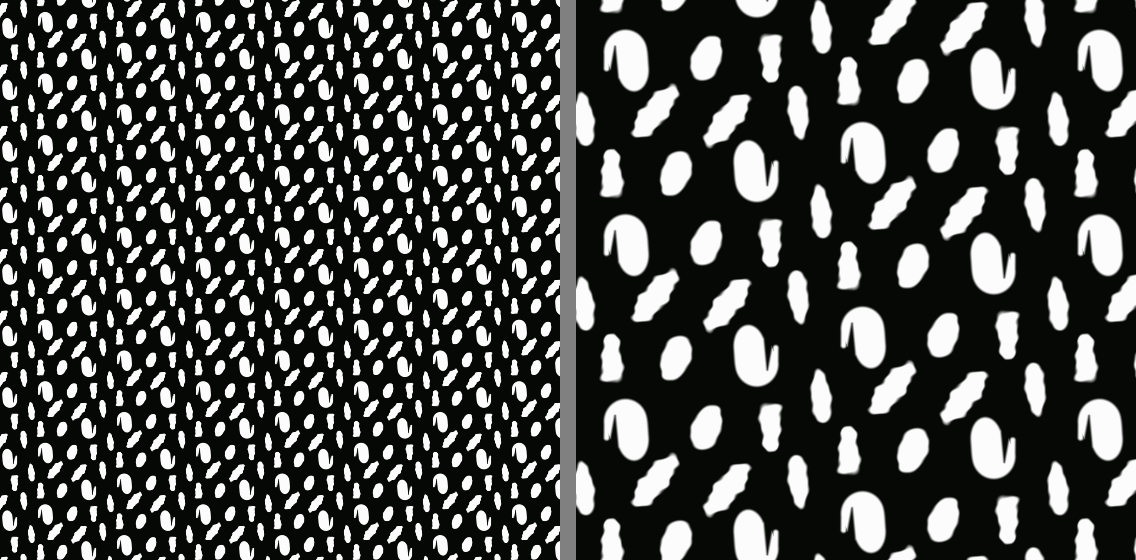
Left, the full canvas; right, a detail of the centre.
A three.js fragment shader for this pattern:

```glsl
// White dry-brush dabs and hooked blobs on black, repeated on a half-drop lattice.
varying vec2 vUv;

const vec3 INK = vec3(0.02, 0.03, 0.02);
const vec3 PAINT = vec3(0.99);
const vec2 CELL = vec2(1.625, 1.266);      // lattice step in motif units
const vec2 CENTRE = vec2(0.4019, 0.5977);  // symmetry centre of one cell on the canvas
const float MOTIF_SCALE = 11.52;           // motif units per canvas width
const float EDGE = 0.012;                  // half width of the smoothed edge

// Position relative to the nearest lattice copy of an anchor; odd columns drop by half.
vec2 halfDrop(vec2 p, vec2 anchor) {
  vec2 q = p - anchor;
  float column = floor(q.x / CELL.x + 0.5);
  q.x -= column * CELL.x;
  q.y += 0.5 * CELL.y * mod(column, 2.0);
  q.y = mod(q.y + 0.5 * CELL.y, CELL.y) - 0.5 * CELL.y;
  return q;
}

// Undo a rightward lean so that the long axis stands upright.
vec2 upright(vec2 q, float lean) {
  float c = cos(lean), s = sin(lean);
  return vec2(c * q.x - s * q.y, s * q.x + c * q.y);
}

float ellipse(vec2 q, vec2 radii) {
  float k = length(q / radii);
  float slope = length(q / (radii * radii));
  return (k + 0.0001) * (k - 1.0) / (slope + 0.001);
}

float roundBox(vec2 q, vec2 halfSize, float corner) {
  vec2 d = abs(q) - halfSize + corner;
  return length(max(d, 0.0)) + min(max(d.x, d.y), 0.0) - corner;
}

// Stroke from a to b whose radius changes from ra to rb.
float taperedStroke(vec2 q, vec2 a, vec2 b, float ra, float rb) {
  vec2 ab = b - a;
  float t = clamp(dot(q - a, ab) / dot(ab, ab), 0.0, 1.0);
  return length(q - a - ab * t) - mix(ra, rb, t);
}

float smoothUnion(float a, float b, float k) {
  float h = max(k - abs(a - b), 0.0) / k;
  return min(a, b) - 0.25 * h * h * k;
}

// Layered sines that roughen an outline.
float ragged(vec2 q, float amount, float seed) {
  return amount * (sin(q.y * 38.0 + q.x * 17.0 + seed)
    + 0.6 * sin(q.y * 71.0 - q.x * 43.0 + seed * 2.3));
}

// Fat blob with a thin hook hanging from its upper left.
float hookedBlob(vec2 q) {
  float crown = ellipse(q - vec2(-0.01, 0.06), vec2(0.148, 0.155));
  float belly = ellipse(upright(q - vec2(0.04, -0.05), -0.1), vec2(0.108, 0.157));
  float notch = taperedStroke(q, vec2(-0.082, 0.1), vec2(-0.092, -0.13), 0.004, 0.036);
  float hook = taperedStroke(q, vec2(-0.135, 0.07), vec2(-0.14, -0.05), 0.022, 0.018);
  float body = max(smoothUnion(crown, belly, 0.04), -notch);
  return min(body, hook);
}

// Egg with a small bump on its leaning tip.
float eggDab(vec2 q) {
  vec2 u = upright(q, 0.35);
  u.x *= 1.0 + 0.5 * u.y;
  float egg = ellipse(u, vec2(0.098, 0.16));
  float bump = length(u - vec2(0.02, 0.13)) - 0.035;
  return smoothUnion(egg, bump, 0.02) + ragged(u, 0.003, 1.0);
}

// Long slanted dab with scalloped sides.
float slantedDab(vec2 q) {
  vec2 u = upright(q, 0.68);
  return ellipse(u, vec2(0.083, 0.222)) + ragged(u, 0.008, 2.4);
}

// Short upright dab, flat and broad on top.
float bluntDab(vec2 q) {
  vec2 u = upright(q, -0.03);
  u.x /= 1.0 + 1.6 * u.y;
  return roundBox(u, vec2(0.065, 0.158), 0.045) + ragged(u, 0.006, 4.1);
}

// Narrow upright dab tapering downwards.
float sliverDab(vec2 q) {
  vec2 u = upright(q, -0.1);
  u.x /= 1.0 + 0.8 * u.y;
  return ellipse(u, vec2(0.067, 0.183)) + ragged(u, 0.004, 5.7);
}

// Distance to half of the motifs in every cell.
float dabs(vec2 p) {
  float d = hookedBlob(halfDrop(p, vec2(-0.44, 0.375)));
  d = min(d, eggDab(halfDrop(p, vec2(0.105, 0.395))));
  d = min(d, slantedDab(halfDrop(p, vec2(-0.25, 0.025))));
  d = min(d, bluntDab(halfDrop(p, vec2(0.545, 0.395))));
  return min(d, sliverDab(halfDrop(p, vec2(0.735, 0.025))));
}

void main() {
  vec2 p = (vUv - CENTRE) * MOTIF_SCALE;
  float d = min(dabs(p), dabs(-p));  // the other half is turned by half a circle
  gl_FragColor = vec4(mix(PAINT, INK, smoothstep(-EDGE, EDGE, d)), 1.0);
}
```
